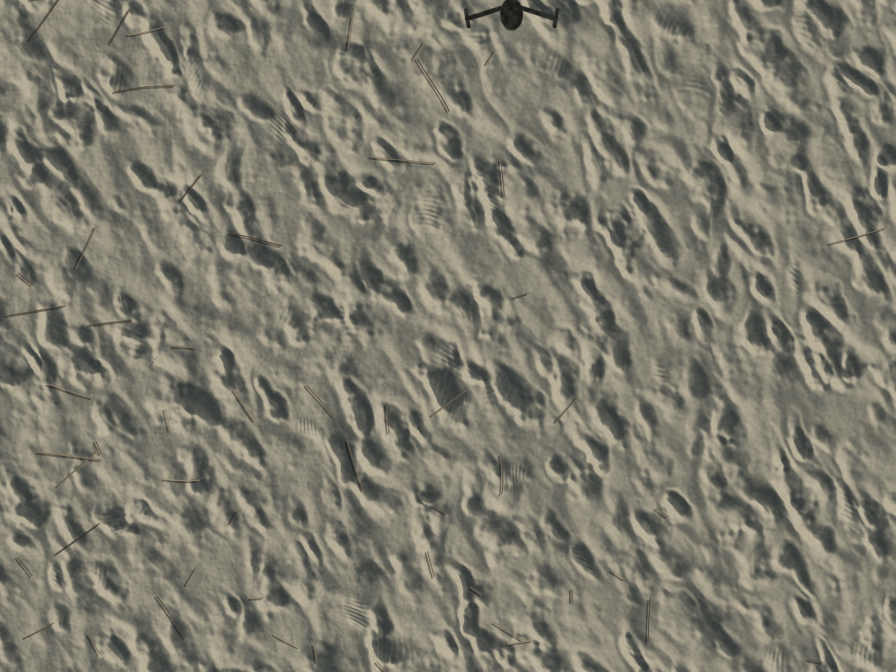
This texture is drawn by a WebGL 1 fragment shader. Its source:

```glsl
precision highp float;
// Trampled beach sand from above: ragged footprints in low light, dry twigs, a small dark drone.
uniform vec2 u_resolution;

#define RELIEF 21.0        // dents per canvas height
#define STRETCH 0.64       // dent width over length
#define LIGHT vec2(0.82, 0.57)
#define EXPOSURE 0.63
#define CONTRAST 0.36
#define SHADOW 0.68
#define GRAIN 0.09
#define TWIG_CELLS 9.0
#define TWIG_SHARE 0.50
#define SAND_DARK vec3(0.21, 0.23, 0.225)
#define SAND_LIGHT vec3(0.69, 0.66, 0.575)

float hash(vec2 p) {
  return fract(sin(dot(p, vec2(127.1, 311.7))) * 43758.5);
}

vec2 hash2(vec2 p) {
  return vec2(hash(p), hash(p + 37.3));
}

float noise(vec2 p) {
  vec2 i = floor(p), f = fract(p);
  f = f * f * (3.0 - 2.0 * f);
  return mix(mix(hash(i), hash(i + vec2(1, 0)), f.x),
             mix(hash(i + vec2(0, 1)), hash(i + vec2(1, 1)), f.x), f.y);
}

vec2 rotate(vec2 p, float a) {
  float c = cos(a), s = sin(a);
  return vec2(c * p.x - s * p.y, s * p.x + c * p.y);
}

float segment(vec2 p, vec2 a, vec2 b) {
  vec2 d = b - a;
  return length(p - a - d * clamp(dot(p - a, d) / dot(d, d), 0.0, 1.0));
}

// Narrow crests, as between neighbouring steps
float crest(vec2 p) {
  float n = 2.0 * noise(p) - 1.0;
  return 1.0 - sqrt(n * n + 0.01);
}

// Scattered ragged footprints with a low rim, a few with a ribbed sole
float footprints(vec2 q, float ragged) {
  float h = 0.0;
  for (int y = -1; y <= 1; y++)
  for (int x = -1; x <= 1; x++) {
    vec2 cell = floor(q) + vec2(x, y);
    vec2 rnd = hash2(cell + 5.7);
    vec2 d = rotate(q - cell - 0.1 - 0.8 * rnd, 1.8 * (rnd.x - 0.5));
    float size = mix(0.3, 0.6, rnd.y);
    float r = length(d * vec2(1.15, 0.8)) / size + ragged;
    float dent = 1.0 - smoothstep(0.1, 1.05, r);
    float rim = exp(-9.0 * (r - 1.15) * (r - 1.15));
    float ribs = step(0.88, hash(cell + 9.1)) * 0.02 * sin(d.y * 50.0);
    h += mix(0.1, 0.6, hash(cell + 2.3)) * (0.25 * rim - dent) + ribs * dent;
  }
  return h;
}

float sandHeight(vec2 p) {
  vec2 q = rotate(p, -0.5) * RELIEF * vec2(1.0, STRETCH);
  q += 0.6 * (vec2(noise(q * 1.1 + 3.1), noise(q * 1.1 + 17.9)) - 0.5);
  // Crumbs have no direction, and are trodden smoother to the right
  vec2 c = rotate(p, 0.7) * RELIEF;
  float lumps = noise(c * 2.3 + 8.0), crumbs = noise(c * 4.9 + 21.0);
  float rough = mix(1.25, 0.7, smoothstep(0.2, 1.2, p.x));
  return footprints(q, 0.55 * (lumps - 0.5) + 0.25 * (crumbs - 0.5))
       + 0.65 * noise(q) + 0.3 * crest(q * 1.15 + 4.0) + 0.2 * noise(q * 2.1 + 9.0)
       + rough * (0.2 * lumps + 0.085 * crumbs + 0.025 * noise(c * 10.1));
}

// Slope towards the light, darkened where higher sand blocks it
float sandTone(vec2 p) {
  float h = sandHeight(p), reach = 0.002;
  float slope = (h - sandHeight(p + LIGHT * reach)) / (reach * RELIEF);
  float blocked = 0.0;
  for (int i = 1; i <= 4; i++) {
    float d = 0.2 * float(i);
    blocked = max(blocked, sandHeight(p + LIGHT * d / RELIEF) - h - 0.5 * d);
  }
  float tone = EXPOSURE + CONTRAST * slope / (1.0 + 0.35 * abs(slope));
  tone -= SHADOW * smoothstep(0.0, 0.4, blocked) * max(tone, 0.0);
  return clamp(tone, 0.04, 1.05);
}

// x: twig cover, y: its brightness
vec2 twigs(vec2 p, float blur) {
  vec2 result = vec2(0.0);
  vec2 q = p * TWIG_CELLS + 0.1 * noise(p * 14.0);
  for (int y = -1; y <= 1; y++)
  for (int x = -1; x <= 1; x++) {
    vec2 cell = floor(q) + vec2(x, y);
    vec2 rnd = hash2(cell + 51.0);
    float share = TWIG_SHARE * mix(1.3, 0.35, smoothstep(0.5, 1.1, p.x));
    share *= 2.0 * noise(cell * 0.45 + 6.0);
    vec2 halfSpan = rotate(vec2(mix(0.08, 0.48, rnd.x * rnd.x), 0.0), 6.28 * rnd.y);
    float d = segment(q - cell - rnd.yx, -halfSpan, halfSpan) / TWIG_CELLS;
    float cover = 1.0 - smoothstep(0.0003, 0.0009 + blur, d);
    cover *= step(hash(cell + 77.0), share);
    if (cover > result.x) result = vec2(cover, hash(cell + 13.0));
  }
  return result;
}

float drone(vec2 p) {
  p.x = abs(p.x);
  float body = length(p * vec2(1.0, 0.7)) - 0.017;
  float arm = segment(p, vec2(0.015, 0.009), vec2(0.066, -0.007)) - 0.0035;
  float motor = segment(p, vec2(0.068, 0.006), vec2(0.064, -0.018)) - 0.003;
  return min(body, min(arm, motor));
}

void main() {
  vec2 p = gl_FragCoord.xy / u_resolution.y;
  float pixel = 1.0 / u_resolution.y, aspect = u_resolution.x * pixel;
  float tone = sandTone(p) + GRAIN * (noise(p * 260.0) - 0.5);
  vec3 color = mix(SAND_DARK, SAND_LIGHT, tone);
  // Twigs over their own thin shadows
  color *= 1.0 - 0.35 * twigs(p + LIGHT * 0.004, pixel).x;
  vec2 twig = twigs(p, 0.6 * pixel);
  vec3 wood = mix(vec3(0.24, 0.20, 0.17), vec3(0.64, 0.57, 0.46), twig.y);
  color = mix(color, wood, 0.7 * twig.x);
  float craft = drone(p - vec2(0.571 * aspect, 0.979));
  vec3 shell = vec3(0.09, 0.09, 0.08) + 0.1 * noise(p * 150.0);
  color = mix(color, shell, 1.0 - smoothstep(-pixel, pixel, craft));
  gl_FragColor = vec4(color, 1.0);
}
```
